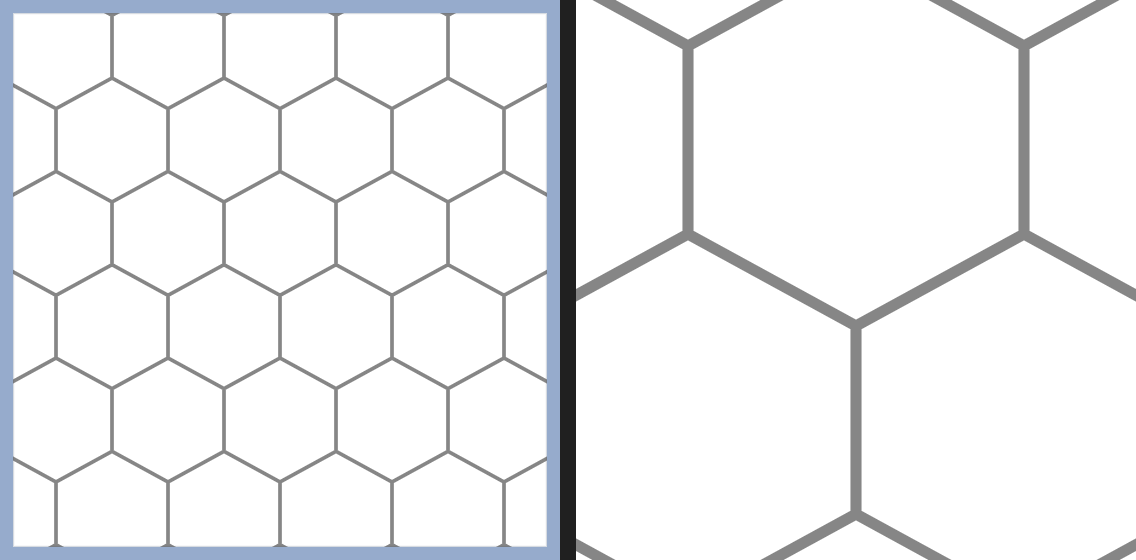
Left, the full canvas; right, a detail of the centre.
This pattern is drawn by a WebGL 2 fragment shader. Its source:

```glsl
#version 300 es
precision highp float;

uniform vec2 u_resolution;
out vec4 outColor;

const vec3 PAPER = vec3(1.0);
const vec3 LINE = vec3(0.525);
const vec3 FRAME = vec3(0.59, 0.67, 0.80);
const vec3 RIM = vec3(0.87, 0.88, 0.89);

const vec2 REPEATS = vec2(5.0, 3.0);    // each repeat holds two staggered cells
const vec2 CELL_CENTER = vec2(0.0, 0.75);
const float SIDE_HALF = 0.056;          // half of a vertical side
const float LINE_WIDTH = 0.0066;
const float FRAME_WIDTH = 0.0234;
const float RIM_WIDTH = 0.002;

float segmentDistance(vec2 p, vec2 a, vec2 b) {
    vec2 ab = b - a;
    float t = clamp(dot(p - a, ab) / dot(ab, ab), 0.0, 1.0);
    return length(p - a - ab * t);
}

// Distance to the honeycomb, folded into one quarter of a repeat
float honeycombDistance(vec2 p) {
    vec2 period = 1.0 / REPEATS;
    vec2 corner = 0.5 * period;
    vec2 q = abs((fract((p - CELL_CENTER) * REPEATS + 0.5) - 0.5) * period);
    vec2 side = vec2(corner.x, SIDE_HALF);
    vec2 apex = vec2(0.0, corner.y - SIDE_HALF);
    float upright = min(segmentDistance(q, vec2(corner.x, 0.0), side),
                        segmentDistance(q, apex, vec2(0.0, corner.y)));
    return min(upright, segmentDistance(q, side, apex));
}

// Smooth coverage of the region where d is negative
float coverage(float d, float pixel) {
    return clamp(0.5 - d / pixel, 0.0, 1.0);
}

void main() {
    vec2 uv = gl_FragCoord.xy / u_resolution;
    float pixel = 1.0 / min(u_resolution.x, u_resolution.y);

    // Honeycomb lines
    float line = coverage(honeycombDistance(uv) - 0.5 * LINE_WIDTH, pixel);
    vec3 color = mix(PAPER, LINE, line);

    // Frame with a pale inner rim
    vec2 inset = min(uv, 1.0 - uv);
    float edge = min(inset.x, inset.y);
    color *= mix(vec3(1.0), RIM, coverage(edge - FRAME_WIDTH - RIM_WIDTH, pixel));
    color = mix(color, FRAME, coverage(edge - FRAME_WIDTH, pixel));

    outColor = vec4(color, 1.0);
}
```
